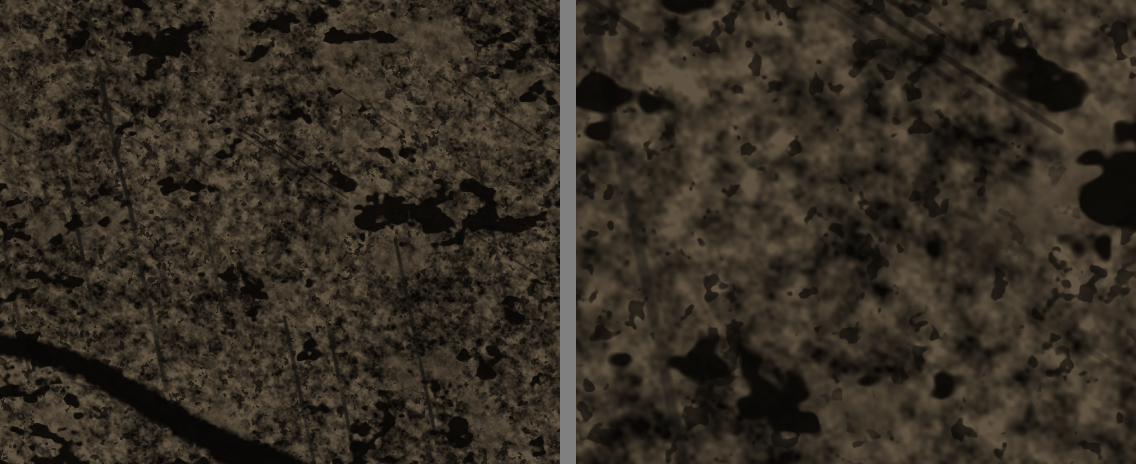
Left: the whole. Right: its middle third, enlarged.
Give the GLSL for this texture, as a Shadertoy shader.

```glsl
// Dim brown mineral section: mottled grains, dark blots, parallel scratches and a black vein.

const vec3 SHADOW = vec3(0.035, 0.028, 0.020);
const vec3 TAN = vec3(0.365, 0.315, 0.245);
const vec3 SCRATCH_GREY = vec3(0.085, 0.078, 0.066);

float hash(vec2 p) {
    vec3 q = fract(p.xyx * 0.1031);
    q += dot(q, q.yzx + 33.33);
    return fract((q.x + q.y) * q.z);
}

float noise(vec2 p) {
    vec2 cell = floor(p);
    vec2 f = fract(p);
    f = f * f * (3.0 - 2.0 * f);
    float low = mix(hash(cell), hash(cell + vec2(1, 0)), f.x);
    float high = mix(hash(cell + vec2(0, 1)), hash(cell + vec2(1, 1)), f.x);
    return mix(low, high, f.y);
}

// Three rotated octaves, normalised to 0..1
float fbm(vec2 p) {
    mat2 turn = mat2(1.6, 1.2, -1.2, 1.6);
    float sum = 0.0;
    float weight = 0.5;
    for (int i = 0; i < 3; i++) {
        sum += weight * noise(p);
        p = turn * p + 17.3;
        weight *= 0.62;
    }
    return sum / 1.0022;
}

float scratch(vec2 p, vec2 start, vec2 end, float width) {
    vec2 along = end - start;
    float t = clamp(dot(p - start, along) / dot(along, along), 0.0, 1.0);
    float d = length(p - start - along * t);
    return 1.0 - smoothstep(width * 0.3, width, d);
}

// Strongest of several parallel scratches with random starts and lengths
float scratchSet(vec2 p, vec2 direction, int count, float seed, float width, float reach) {
    float strongest = 0.0;
    for (int i = 0; i < count; i++) {
        vec2 id = vec2(float(i) + 1.0, seed);
        vec2 start = vec2((float(i) + hash(id)) / float(count) * 1.35 - 0.15,
                          0.2 + 0.85 * hash(id + 31.7));
        float span = reach * (0.35 + 0.65 * hash(id + 57.1));
        float strength = 0.45 + 0.55 * hash(id + 83.9);
        strongest = max(strongest, strength * scratch(p, start, start + direction * span, width));
    }
    return strongest;
}

// Ragged black blots gathered into clusters and two loose bands
float blots(vec2 p) {
    float cluster = fbm(p * vec2(3.5, 6.0) + 4.7) - 0.5;
    float sway = 0.16 * (noise(p * vec2(3.0, 1.0) + 9.2) - 0.5);
    float upper = exp(-pow((p.y - 0.93 + sway) / 0.05, 2.0));
    float middle = exp(-pow((p.y - 0.60 + sway) / 0.06, 2.0));
    float field = fbm(p * vec2(18.0, 25.0) + 2.1) + 0.55 * cluster + 0.09 * (upper + middle);
    field += 0.08 * (noise(p * 110.0) - 0.5);
    return smoothstep(0.68, 0.76, field);
}

// Curved vein sinking from the left edge to the bottom
float vein(vec2 p) {
    float center = 0.255 - 0.27 * smoothstep(0.0, 0.68, p.x) - 0.3 * max(p.x - 0.6, 0.0);
    float ragged = 0.016 * (fbm(p * 28.0) - 0.5) + 0.008 * (noise(p * 100.0) - 0.5);
    float d = abs(p.y - center) + ragged;
    float halfWidth = 0.029 + 0.012 * smoothstep(0.05, 0.4, p.x);
    return 1.0 - smoothstep(halfWidth - 0.013, halfWidth + 0.004, d);
}

void mainImage(out vec4 fragColor, in vec2 fragCoord) {
    vec2 p = fragCoord / iResolution.y;

    // Mottled ground, slightly stretched along the shallow scratches
    vec2 grainP = mat2(0.84, 0.54, -0.54, 0.84) * p * vec2(1.0, 1.15);
    float tone = 0.60 + 1.45 * (fbm(grainP * 58.0) - 0.5);
    tone += 0.65 * (fbm(p * 6.0 + 11.0) - 0.5);
    tone += 0.28 * (noise(p * 210.0 + 5.0) - 0.5);
    tone -= 0.13 * smoothstep(0.5, 1.1, p.x) * smoothstep(0.5, 1.0, p.y);

    // Cleaner pale patches
    float patchMask = smoothstep(0.58, 0.74, fbm(p * vec2(8.0, 11.0) + 23.0));
    tone = mix(tone, 0.84, 0.55 * patchMask);

    // Small crisp specks
    float specks = smoothstep(0.62, 0.71, fbm(p * 68.0 + 41.0));
    tone *= 1.0 - 0.65 * specks * (1.0 - 0.6 * patchMask);

    // Fine shallow scratches and broader steep ones, broken along their length
    float broken = smoothstep(0.2, 0.65, noise(p * 24.0 + 7.0));
    float fine = scratchSet(p, vec2(0.84, -0.54), 18, 3.0, 0.0035, 0.42);
    float steep = scratchSet(p, vec2(0.20, -0.98), 7, 8.0, 0.006, 0.50);
    vec2 bend = vec2(0.006 * (noise(p * 9.0) - 0.5), 0.0);
    steep = max(steep, scratch(p + bend, vec2(0.19, 0.97), vec2(0.36, 0.16), 0.0075));
    tone *= 1.0 - 0.55 * fine * (0.3 + 0.7 * broken);

    vec3 color = mix(SHADOW, TAN, clamp(tone, 0.0, 1.04));
    color = mix(color, SCRATCH_GREY, steep * (0.4 + 0.45 * broken));

    // Black matter on top
    color = mix(color, SHADOW, 0.93 * blots(p));
    color = mix(color, SHADOW * 0.8, 0.96 * vein(p));
    fragColor = vec4(color, 1.0);
}
```
